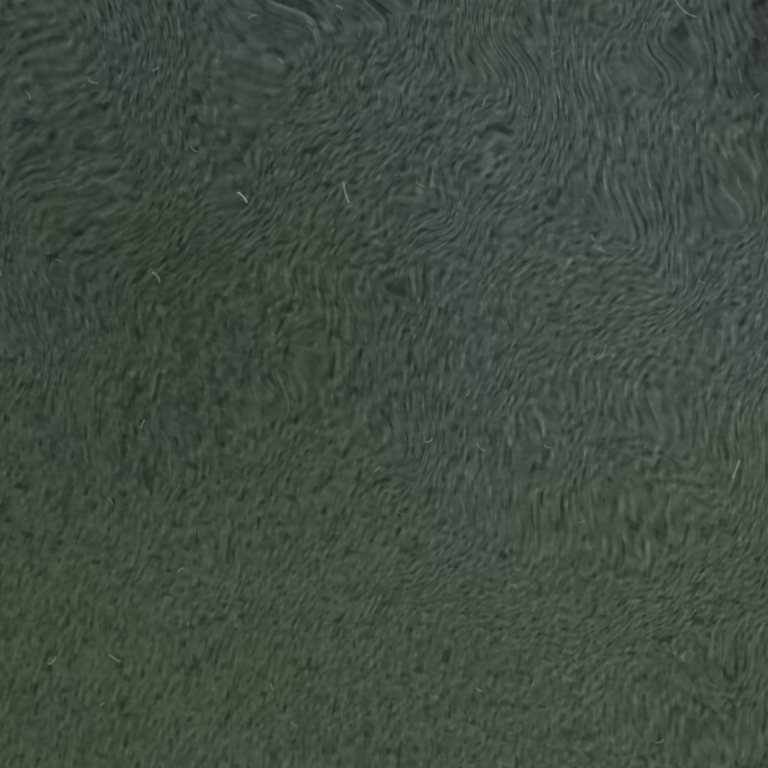
This texture is drawn by a WebGL 2 fragment shader. Its source:

```glsl
#version 300 es
precision highp float;
// Worn dark green felt with fine leaning nap, soft stains and stray pale lint.

uniform vec2 u_resolution;
out vec4 fragColor;

float hash(vec2 cell, uint seed) {
    uvec2 q = uvec2(ivec2(cell)) * uvec2(1597u, 3571u);
    uint h = q.x ^ (q.y * 2399u) ^ (seed * 7919u);
    h = (h ^ (h >> 15)) * 73244475u;
    h = (h ^ (h >> 13)) * 73244475u;
    h ^= h >> 16;
    return float(h & 65535u) / 65535.0;
}

float noise(vec2 p, uint seed) {
    vec2 i = floor(p), f = fract(p);
    f = f * f * (3.0 - 2.0 * f);
    float low = mix(hash(i, seed), hash(i + vec2(1, 0), seed), f.x);
    float high = mix(hash(i + vec2(0, 1), seed), hash(i + vec2(1, 1), seed), f.x);
    return mix(low, high, f.y);
}

float cloud(vec2 p, uint seed) {
    float sum = 0.0, weight = 0.5;
    for (uint octave = 0u; octave < 4u; octave++) {
        sum += weight * (noise(p, seed + octave) - 0.5);
        p = mat2(0.8, 0.6, -0.6, 0.8) * p * 2.0 + 3.7;
        weight *= 0.55;
    }
    return sum;
}

vec2 rotate(vec2 p, float angle) {
    float c = cos(angle), s = sin(angle);
    return vec2(c * p.x - s * p.y, s * p.x + c * p.y);
}

// Slightly bent hairs, at most one per cell of a coarse grid
float lint(vec2 p, float cells, float density, float size, uint seed) {
    float cover = 0.0, pixel = 1.0 / u_resolution.y;
    vec2 home = floor(p * cells);
    for (int y = -1; y <= 1; y++) {
        for (int x = -1; x <= 1; x++) {
            vec2 cell = home + vec2(x, y);
            if (hash(cell, seed) > density) continue;
            vec2 center = (cell + vec2(hash(cell, seed + 1u), hash(cell, seed + 2u))) / cells;
            float lean = (hash(cell, seed + 3u) - 0.5) * 2.6;
            vec2 d = rotate(p - center, lean);
            float halfLength = size * mix(0.35, 1.0, hash(cell, seed + 4u));
            float bend = (hash(cell, seed + 5u) - 0.5) * 0.6;
            d.x += bend * d.y * d.y / halfLength;
            d.y -= clamp(d.y, -halfLength, halfLength);
            float strand = 1.0 - smoothstep(0.0004, 0.0011 + pixel, length(d));
            cover = max(cover, strand * mix(0.3, 1.0, hash(cell, seed + 6u)));
        }
    }
    return cover;
}

void main() {
    vec2 uv = gl_FragCoord.xy / u_resolution;
    vec2 p = gl_FragCoord.xy / u_resolution.y;

    // Broad lighting: mossy below, bluish grey toward the upper right
    vec3 bottom = mix(vec3(0.252, 0.310, 0.234), vec3(0.278, 0.322, 0.278), uv.x);
    vec3 top = mix(vec3(0.236, 0.286, 0.254), vec3(0.282, 0.314, 0.306), uv.x);
    vec3 color = mix(bottom, top, smoothstep(0.0, 1.0, uv.y));
    vec2 shade = (uv - vec2(0.2, 0.57)) / vec2(0.28, 0.32);
    color -= 0.028 * exp(-dot(shade, shade));
    color *= 1.0 - 0.4 * exp(-length((uv - 1.0) / vec2(0.04, 0.10)));

    // Soft stains in brightness and hue
    color += 0.030 * cloud(p * 4.0, 11u);
    color += vec3(-0.010, 0.014, -0.034) * cloud(p * 5.0 + 8.0, 23u) * 1.5;

    // Leaning nap lit from one side
    vec2 bent = p + 0.004 * vec2(noise(p * 45.0, 31u), noise(p * 45.0, 37u));
    vec2 nap = rotate(bent, 0.24 + 0.5 * cloud(p * 2.0, 41u));
    vec2 fine = nap * vec2(190.0, 98.0);
    float fiber = noise(fine, 51u);
    float relief = fiber - noise(fine + vec2(0.75, -0.4), 51u);
    float speckle = noise(rotate(p, 0.9) * 185.0, 61u) - 0.5;
    float raking = mix(0.55, 1.15, smoothstep(0.2, 1.5, uv.x + uv.y));
    float grain = 0.052 * (fiber - 0.5) + 0.060 * raking * relief + 0.040 * speckle;

    // Dark pits and pale tufts
    float pits = noise(nap * vec2(150.0, 85.0) + 19.0, 71u);
    float tufts = noise(nap * vec2(205.0, 80.0) + 47.0, 81u);
    grain -= 0.052 * smoothstep(0.68, 0.92, pits);
    grain += 0.055 * raking * smoothstep(0.76, 0.96, tufts);
    color += grain * vec3(0.98, 1.03, 0.97);

    // Stray lint, from tiny crumbs to a few longer hairs
    float crumbs = lint(p, 14.0, 0.22, 0.006, 101u);
    float hairs = lint(p, 6.0, 0.32, 0.017, 131u);
    color = mix(color, vec3(0.49, 0.53, 0.49), 0.55 * crumbs);
    color = mix(color, vec3(0.60, 0.64, 0.59), 0.75 * hairs);

    fragColor = vec4(clamp(color, 0.0, 1.0), 1.0);
}
```
